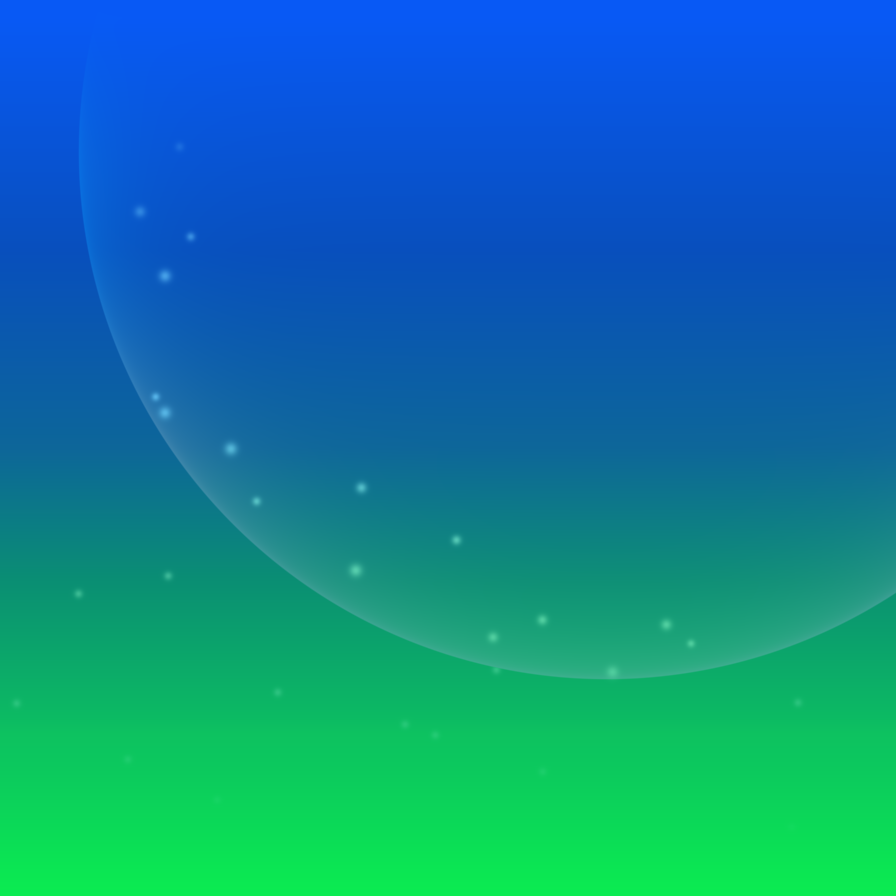
Reproduce this background procedurally as a WebGL 1 fragment shader.

```glsl
precision highp float;
// A blue-to-green vertical gradient behind a large translucent sphere whose
// lower left rim glows inward. Gaussian sparks are hashed along the rim
// and over a jittered grid in the green area below it.

uniform vec2 u_resolution;

// Sphere, in canvas heights from the lower left
const vec2 SPHERE_CENTER = vec2(0.677, 0.831);
const float SPHERE_RADIUS = 0.589;

// Background stops, from top to bottom
const vec3 SKY_BLUE = vec3(0.03, 0.35, 0.96);
const vec3 DEEP_BLUE = vec3(0.03, 0.31, 0.74);
const vec3 TEAL_BLUE = vec3(0.05, 0.40, 0.60);
const vec3 SEA_GREEN = vec3(0.04, 0.56, 0.45);
const vec3 LEAF_GREEN = vec3(0.05, 0.75, 0.38);
const vec3 BRIGHT_GREEN = vec3(0.04, 0.94, 0.31);

// Rim light
const vec3 RIM_BLUE = vec3(0.05, 0.62, 1.0);
const vec3 RIM_PALE = vec3(0.55, 0.70, 0.80);
const float HAZE_WIDTH = 0.055;
const float HAZE_STRENGTH = 0.27;
const float LINE_WIDTH = 0.005;
const float LINE_STRENGTH = 0.13;

// Sparks
const int RIM_SPARKS = 16;
const int GRID_COLUMNS = 5;
const int GRID_ROWS = 3;
const vec2 GRID_ORIGIN = vec2(0.0, 0.07);
const vec2 GRID_CELL = vec2(0.18, 0.115);
const float ARC_START = 3.05;
const float ARC_LENGTH = 1.95;
const float SPARK_SIZE = 0.0046;
const vec3 SPARK_BLUE = vec3(0.40, 0.78, 1.0);
const vec3 SPARK_MINT = vec3(0.42, 0.90, 0.70);

float hash(float n) {
  return fract(sin(n * 127.1 + 3.7) * 43758.5453);
}

vec3 background(float h) {
  vec3 color = mix(BRIGHT_GREEN, LEAF_GREEN, smoothstep(-0.05, 0.22, h));
  color = mix(color, SEA_GREEN, clamp((h - 0.18) / 0.17, 0.0, 1.0));
  color = mix(color, TEAL_BLUE, clamp((h - 0.35) / 0.15, 0.0, 1.0));
  color = mix(color, DEEP_BLUE, clamp((h - 0.50) / 0.22, 0.0, 1.0));
  return mix(color, SKY_BLUE, clamp((h - 0.72) / 0.26, 0.0, 1.0));
}

// Soft round dot, brightest at mid height and faint at both ends
float spark(vec2 p, vec2 center, float size) {
  vec2 d = (p - center) / size;
  float fade = smoothstep(0.0, 0.38, center.y)
             * (1.0 - 0.85 * smoothstep(0.62, 0.90, center.y));
  return exp(-dot(d, d)) * fade;
}

float rimSparks(vec2 p) {
  float light = 0.0;
  for (int i = 0; i < RIM_SPARKS; i++) {
    float n = float(i);
    float along = (n + hash(n + 0.3)) / float(RIM_SPARKS);
    float angle = ARC_START + ARC_LENGTH * along;
    float radius = SPHERE_RADIUS - mix(0.005, 0.15, hash(n + 41.0));
    vec2 center = SPHERE_CENTER + radius * vec2(cos(angle), sin(angle));
    light += spark(p, center, SPARK_SIZE * mix(0.9, 1.5, hash(n + 83.0)));
  }
  return light;
}

float gridSparks(vec2 p) {
  float light = 0.0;
  for (int row = 0; row < GRID_ROWS; row++) {
    for (int column = 0; column < GRID_COLUMNS; column++) {
      vec2 cell = vec2(float(column), float(row));
      float n = cell.x + cell.y * 17.0;
      vec2 jitter = vec2(hash(n + 5.0), hash(n + 59.0));
      light += spark(p, GRID_ORIGIN + (cell + jitter) * GRID_CELL, SPARK_SIZE);
    }
  }
  return light;
}

void main() {
  vec2 p = gl_FragCoord.xy / u_resolution.y;
  float pixel = 1.0 / u_resolution.y;
  vec3 color = background(p.y);

  // Sphere rim: wide inner haze plus a thin bright line
  float depth = SPHERE_RADIUS - distance(p, SPHERE_CENTER);
  float inside = smoothstep(-pixel, pixel, depth);
  float inward = max(depth, 0.0);
  float glow = HAZE_STRENGTH * exp(-inward / HAZE_WIDTH)
             + LINE_STRENGTH * exp(-inward / LINE_WIDTH);
  glow *= inside * (1.0 - smoothstep(0.78, 1.0, p.y));
  vec3 rimColor = mix(RIM_PALE, RIM_BLUE, smoothstep(0.48, 0.75, p.y));
  color = mix(color, rimColor, glow);

  // Sparks: bright along the rim, dim and outside the sphere below
  vec3 sparkColor = mix(SPARK_MINT, SPARK_BLUE, smoothstep(0.3, 0.6, p.y));
  float light = 0.75 * rimSparks(p) + 0.5 * gridSparks(p) * (1.0 - inside);
  color = mix(color, sparkColor, min(light, 1.0));

  gl_FragColor = vec4(color, 1.0);
}
```
